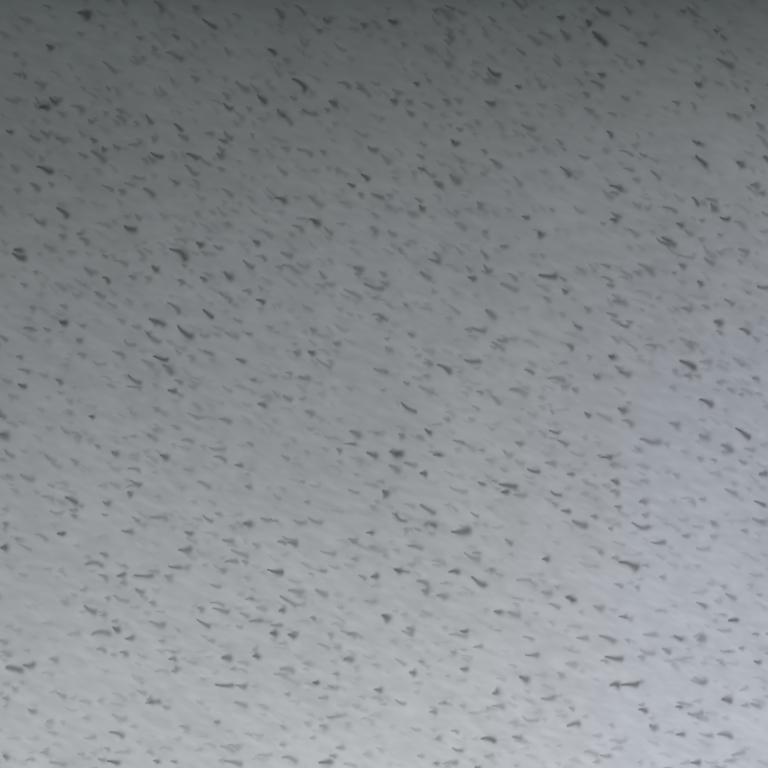
A Shadertoy shader for this texture:

```glsl
const vec3 SHADE = vec3(0.318, 0.337, 0.340);
const vec3 LIT = vec3(0.705, 0.720, 0.733);
const vec3 COOL_TINT = vec3(0.002, 0.004, 0.026);

float hash(vec2 p) {
    return fract(sin(dot(p, vec2(127.1, 311.7))) * 43758.5453);
}

vec2 hash2(vec2 p) {
    return vec2(hash(p), hash(p + 57.3));
}

float noise(vec2 p) {
    vec2 i = floor(p), f = fract(p);
    f = f * f * (3.0 - 2.0 * f);
    return mix(mix(hash(i), hash(i + vec2(1, 0)), f.x),
               mix(hash(i + vec2(0, 1)), hash(i + vec2(1, 1)), f.x), f.y);
}

vec2 rotate(vec2 p, float angle) {
    float c = cos(angle), s = sin(angle);
    return vec2(c * p.x + s * p.y, c * p.y - s * p.x);
}

// Grain leans steeply near the top and flattens toward the bottom
float grainAngle(vec2 uv) {
    return -mix(0.16, 0.62, smoothstep(0.0, 1.0, uv.y));
}

// One soft, slightly bent and tapered fleck, centred on the origin
float fleck(vec2 p, float halfLength, float width, float bend) {
    float along = clamp(p.x, -halfLength, halfLength);
    p.y += bend * along * along / halfLength;
    float taper = width * (1.0 + 0.45 * along / halfLength);
    float d = length(p - vec2(along, 0.0)) / taper;
    return exp(-d * d);
}

// Jittered grid of flecks; sizes are in canvas units
float fleckLayer(vec2 uv, float cells, float density, vec2 size, float seed) {
    vec2 home = floor(uv * cells);
    float cover = 0.0;
    for (int y = -1; y <= 1; y++)
    for (int x = -1; x <= 1; x++) {
        vec2 id = home + vec2(x, y);
        vec2 key = id + seed;
        vec2 centre = (id + hash2(key)) / cells;
        float clump = 0.3 + 1.4 * noise(centre * 13.0 + seed);
        if (hash(key + 13.7) > density * clump) continue;
        vec2 vary = hash2(key + 29.1);
        float angle = grainAngle(centre) + (hash(key + 41.9) - 0.5) * 0.6;
        float bend = (hash(key + 71.3) - 0.5) * 0.5;
        float mark = fleck(rotate(uv - centre, angle),
                           size.x * mix(0.3, 1.3, vary.x * vary.x),
                           size.y * mix(0.75, 1.3, vary.y), bend);
        cover = max(cover, mark * mix(0.3, 1.0, hash(key + 91.7)));
    }
    return cover;
}

// Fine streaks and broad mottling, centred on zero
float surfaceGrain(vec2 uv) {
    vec2 q = rotate(uv, -0.38);
    float streak = noise(q * vec2(45.0, 130.0)) - 0.5;
    float fine = noise(q * vec2(100.0, 220.0) + 31.0) - 0.5;
    float mottle = noise(uv * 8.0 + 5.0) - 0.5;
    return 0.055 * streak + 0.035 * fine + 0.035 * mottle;
}

vec3 lighting(vec2 uv) {
    float fall = 1.0 - uv.y + 0.20 * (uv.x - 0.5) * smoothstep(1.0, 0.75, uv.y);
    float light = pow(clamp(fall, 0.0, 1.05), 0.76);
    float cool = smoothstep(0.55, 1.0, uv.x) * smoothstep(0.9, 0.4, uv.y);
    return mix(SHADE, LIT, light) + COOL_TINT * cool;
}

void mainImage(out vec4 fragColor, in vec2 fragCoord) {
    vec2 uv = fragCoord / iResolution.xy;

    // Slight wobble makes the fleck outlines irregular
    vec2 wobble = vec2(noise(uv * 80.0), noise(uv * 80.0 + 17.0)) - 0.5;
    vec2 p = uv + 0.004 * wobble;

    // Bold, medium and faint flecks
    float bold = fleckLayer(p, 30.0, 0.42, vec2(0.0085, 0.0029), 3.0);
    float medium = fleckLayer(p, 42.0, 0.42, vec2(0.0070, 0.0026), 119.0);
    float faint = fleckLayer(p, 56.0, 0.50, vec2(0.0060, 0.0025), 211.0);
    float dark = 1.0 - (1.0 - 0.36 * bold) * (1.0 - 0.20 * medium) * (1.0 - 0.10 * faint);

    vec3 color = lighting(uv) * (1.0 + surfaceGrain(uv));
    color *= 1.0 - dark;
    fragColor = vec4(color, 1.0);
}
```
